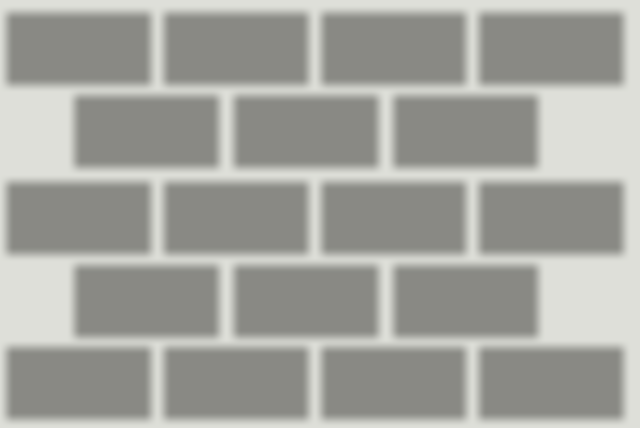
Write a WebGL 2 fragment shader that draws this pattern.

```glsl
#version 300 es
precision highp float;
// Soft-edged running-bond bricks: five courses alternating four and three
// bricks on pale mortar. Each brick is a product of two blurred bands, and
// the coverages are summed so that narrow joints darken slightly.

uniform vec2 u_resolution;
out vec4 fragColor;

// All lengths are fractions of the canvas width (x) and height (y).
const int ROWS = 5;
const int LONG_COUNT = 4;                      // bricks in even courses
const int SHORT_COUNT = 3;                     // bricks in odd courses
const vec2 HALF_BRICK = vec2(0.1130, 0.0845);
const vec2 SOFTNESS = vec2(0.0124, 0.0186);    // half width of the edge blur
const float LONG_START = 0.1230;               // first brick centre
const float LONG_PITCH = 0.2461;
const float SHORT_START = 0.2292;
const float SHORT_PITCH = 0.2493;
const float ROW_START = 0.1045;                // lowest course centre
const float ROW_PITCH = 0.1953;
const float ROW_SHIFT[ROWS] = float[ROWS](0.0, -0.0039, -0.0049, 0.0020, 0.0);
const vec3 MORTAR = vec3(0.870, 0.875, 0.850);
const vec3 BRICK = vec3(0.537, 0.539, 0.518);

// Blurred rectangle: 1 inside, 0 outside, 0.5 on the edge.
float brickCoverage(vec2 offset, vec2 blur) {
    vec2 band = 1.0 - smoothstep(-blur, blur, abs(offset) - HALF_BRICK);
    return band.x * band.y;
}

void main() {
    vec2 uv = gl_FragCoord.xy / u_resolution;
    vec2 blur = max(SOFTNESS, 1.0 / u_resolution);

    // Sum the courses from the bottom up.
    float coverage = 0.0;
    for (int row = 0; row < ROWS; row++) {
        bool isLong = row % 2 == 0;
        int count = isLong ? LONG_COUNT : SHORT_COUNT;
        float start = isLong ? LONG_START : SHORT_START;
        float pitch = isLong ? LONG_PITCH : SHORT_PITCH;
        float y = ROW_START + ROW_PITCH * float(row) + ROW_SHIFT[row];
        for (int column = 0; column < count; column++) {
            vec2 centre = vec2(start + pitch * float(column), y);
            coverage += brickCoverage(uv - centre, blur);
        }
    }

    fragColor = vec4(mix(MORTAR, BRICK, clamp(coverage, 0.0, 1.0)), 1.0);
}
```
